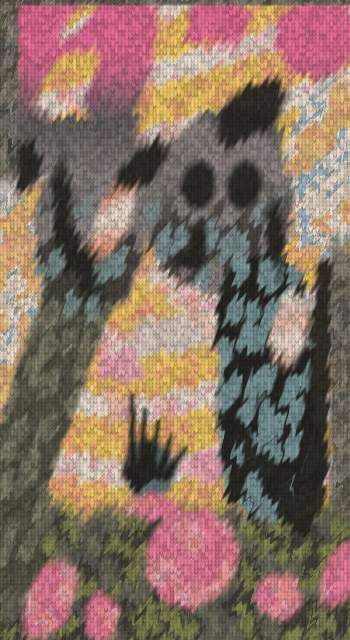
This texture is drawn by a WebGL 2 fragment shader. Its source:

```glsl
#version 300 es
precision highp float;
// Knitted abstract textile: torn grey and teal forms over gold, white and pink bands.
uniform vec2 u_resolution;
out vec4 fragColor;

const vec3 BLACK = vec3(.14, .135, .12), GREY = vec3(.45, .44, .41), MAUVE = vec3(.51, .46, .47);
const vec3 TEAL = vec3(.42, .52, .53), PALE = vec3(.81, .76, .72), GOLD = vec3(.83, .69, .35);
const vec3 SALMON = vec3(.81, .54, .43), PINK = vec3(.8, .38, .52), OLIVE = vec3(.45, .46, .28);

vec2 p;   // frayed cloth position
vec3 col; // colour painted so far

float hash(vec2 v) { return fract(sin(dot(v, vec2(127.1, 311.7))) * 43758.); }

float waves(float x) { return (sin(x) + sin(x * 2.3 + 1.7) + sin(x * 4.1 + .6)) / 3.; }

// Cellular noise: distance to the nearest seed, id of its cell.
vec2 cells(vec2 v) {
  vec2 best = vec2(9, 0);
  for (int k = 0; k < 9; k++) {
    vec2 g = floor(v) + vec2(k % 3 - 1, k / 3 - 1);
    float d = length(g + .15 + .7 * vec2(hash(g), hash(g + 19.)) - v);
    if (d < best.x) best = vec2(d, hash(g + 47.));
  }
  return best;
}

// Soft ellipse; positive lean tips the top to the right.
float blob(float x, float y, float w, float h, float lean) {
  vec2 d = p - vec2(x, y);
  float c = cos(lean), s = sin(lean);
  vec2 q = vec2(c * d.x + s * d.y, c * d.y - s * d.x) / vec2(w, h);
  return smoothstep(.06, -.06, (length(q) - 1.) * min(w, h));
}

// Soft tapered stroke from ends.xy to ends.zw.
float limb(vec4 ends, float ra, float rb) {
  vec2 d = p - ends.xy, axis = ends.zw - ends.xy;
  float t = clamp(dot(d, axis) / dot(axis, axis), 0., 1.);
  return smoothstep(.05, -.05, length(d - axis * t) - mix(ra, rb, t));
}

void paint(vec3 tint, float mask) { col = mix(col, tint, clamp(mask, 0., 1.)); }

void main() {
  // Cloth units: 4.2 wide, 7.68 tall, y pointing down.
  vec2 uv = gl_FragCoord.xy / u_resolution;
  vec2 cloth = vec2(uv.x, 1. - uv.y) * vec2(4.2, 7.68);

  // Fray edges along a rising diagonal.
  p = cloth + .03 * vec2(waves(cloth.y * 6. + cloth.x), waves(cloth.x * 5. - cloth.y));
  float across = dot(cloth, vec2(.88, .47));
  p += vec2(-.47, .88) * .1 * waves(across * 19. + sin(cloth.y * 2.));

  vec2 mottle = cells(p * vec2(4.2, 3.4) + waves(p.y * 3.) * .4);
  vec2 spots = cells(vec2(p.x + p.y * .25, p.y) * vec2(4.2, 2.3));
  float fleck = cells(p * vec2(11, 9)).y;

  // Bands of gold and white, rising to the right in the upper part.
  float slope = mix(.3 * p.x + .26, .08 * sin(p.x * 3.), smoothstep(3., 4., p.y));
  float band = .5 + .5 * cos(8.05 * (p.y + slope - 4.05));
  col = mix(GOLD, PALE, smoothstep(.5, .85, band));
  paint(SALMON, .5 * step(.66, mottle.y) * smoothstep(.65, .25, mottle.x));
  paint(PINK, .3 * step(.75, fleck));
  vec3 bands = col;

  // Pink sky sinking into mauve.
  float sky = blob(.8, .2, .62, .62, .4) + blob(1.45, .75, .36, .95, .25) + blob(2.6, .3, .36, .38, .6);
  sky += blob(3.8, .45, .5, .48, .5) + limb(vec4(.4, .3, .4, 1.4), .2, .24);
  paint(mix(PINK, MAUVE * .75, smoothstep(.6, 1.5, p.y)), sky);

  // Side patches, speckled with pale blue, salmon and white.
  vec3 speckle = mix(PALE, vec3(.52, .62, .68), step(.6, fleck));
  speckle = mix(speckle, mix(SALMON, GOLD, fleck), step(.5, mottle.y) * .85);
  paint(speckle, .9 * (blob(.1, 3.6, .6, 1.3, 0.) + blob(3.95, 2.05, .55, 1.1, .15)));

  // Mottled ground.
  vec3 moss = mix(OLIVE, BLACK * 1.7, smoothstep(.4, .8, mottle.x + .35 * fleck));
  moss = mix(moss, GREY * .8, .7 * step(.6, mottle.y));
  paint(moss, smoothstep(5.95, 6.25, p.y + .12 * waves(p.x * 4.)));

  // Large grey body: shoulders, torso and trunks.
  float torso = max(limb(vec4(.4, 1.8, 2.95, 1.75), .36, .45), blob(1.1, 2.7, .68, 1.15, .1));
  float upper = blob(2.6, 2.45, .92, 1.05, 0.);
  float leftTrunk = max(limb(vec4(1, 3.4, .3, 5.4), .42, .4), limb(vec4(.3, 5.4, .2, 6.9), .37, .25));
  float rightTrunk = limb(vec4(3.15, 3.6, 3.25, 5.6), .55, .63);
  paint(mix(GREY, MAUVE, fleck) * mix(.75, 1., smoothstep(1.4, 2.2, p.y)), torso);
  paint(mix(MAUVE, GREY, fleck), upper);
  paint(mix(GREY, OLIVE, .3) * (.78 + .25 * fleck), leftTrunk);
  paint(TEAL, rightTrunk);

  // Teal islands among black gaps.
  float gaps = smoothstep(.36, .54, spots.x + .1 * waves(p.x * 9.));
  float islands = max(torso, upper) * smoothstep(2.1, 2.8, p.y);
  paint(TEAL, .75 * islands * step(.45, spots.y) * (1. - gaps));
  paint(BLACK, gaps * max(rightTrunk, max(.65 * islands, .4 * leftTrunk)));

  // Bright streaks and openings through the body.
  paint(bands, blob(.8, .98, .23, .48, .7) + blob(.97, .2, .1, .3, .7) + blob(2.2, 1.1, .33, .75, .7));
  paint(mix(SALMON, PALE, band), blob(1.36, 2.6, .2, .52, .4) + blob(3.48, 3.95, .22, .45, .2));
  paint(PALE * .92, blob(2.05, 4.02, .2, .45, 1.75));
  paint(mix(PINK, PALE, .5), blob(1.45, 4.4, .27, .2, 0.) + blob(2.45, 5.6, .22, .2, 0.));

  // Black patches, then crisper hollows.
  float dark = blob(3., 1.35, .27, .5, .9) + blob(1.72, 2., .18, .36, .9) + blob(.32, 2., .17, .27, 0.);
  dark += blob(3.3, 2.85, .1, .42, -.1) + blob(.95, 3.15, .13, .5, -.5) + blob(.74, 2.4, .1, .5, 0.);
  dark += limb(vec4(3.9, 3.2, 3.75, 6), .1, .16) + limb(vec4(2.7, 5, 3.6, 6.2), .06, .18);
  vec2 frayed = p;
  p = mix(cloth, p, .25);
  dark += blob(2.38, 2.22, .2, .28, .1) + blob(2.93, 2.22, .2, .28, .2);
  dark += blob(2.37, 2.95, .11, .27, .1) + blob(2.22, 3.12, .14, .1, 0.);
  paint(BLACK, min(dark, .94));

  // Forked dark tuft in the centre.
  paint(mix(TEAL * .8, BLACK, gaps), blob(1.78, 5.65, .3, .36, 0.));
  for (float f = 0.; f < 5.; f++)
    paint(BLACK, limb(vec4(1.6 + .1 * f, 5.7, 1.58 + .16 * f, 4.75 + .16 * f), .06, .02));

  // Pink disc and scraps on the ground.
  p = mix(p, frayed, .5);
  float scraps = blob(2.3, 6.7, .54, .6, .5) + blob(1.85, 6.08, .3, .16, 0.) + blob(.6, 7.2, .28, .5, .4);
  scraps += blob(1.22, 7.4, .2, .3, 0.) + blob(3.35, 7.15, .28, .28, .5) + blob(4.1, 6.9, .22, .4, .4);
  paint(mix(PINK, mix(SALMON, PALE, fleck), .2 + .35 * step(.6, mottle.y)), scraps);

  // Worn dark borders.
  float border = smoothstep(.26, .18, p.x) * smoothstep(2.4, 1.9, p.y) + smoothstep(.09, .03, cloth.y);
  border += smoothstep(3.92, 4.02, p.x) * smoothstep(2.7, 3.2, p.y) * smoothstep(6.4, 6., p.y);
  paint(GREY * (.55 + .5 * fleck), min(border, .9));

  // Knit ribs, V-shaped stitches and yarn grain.
  vec2 stitch = cloth * vec2(24, 22);
  stitch.y += .9 * abs(fract(stitch.x) - .5);
  vec2 rib = cos(6.283 * stitch);
  col *= .98 - .065 * rib.x + .05 * rib.y + .26 * (hash(floor(stitch)) - .5);
  fragColor = vec4(clamp(col, 0., 1.), 1);
}
```
